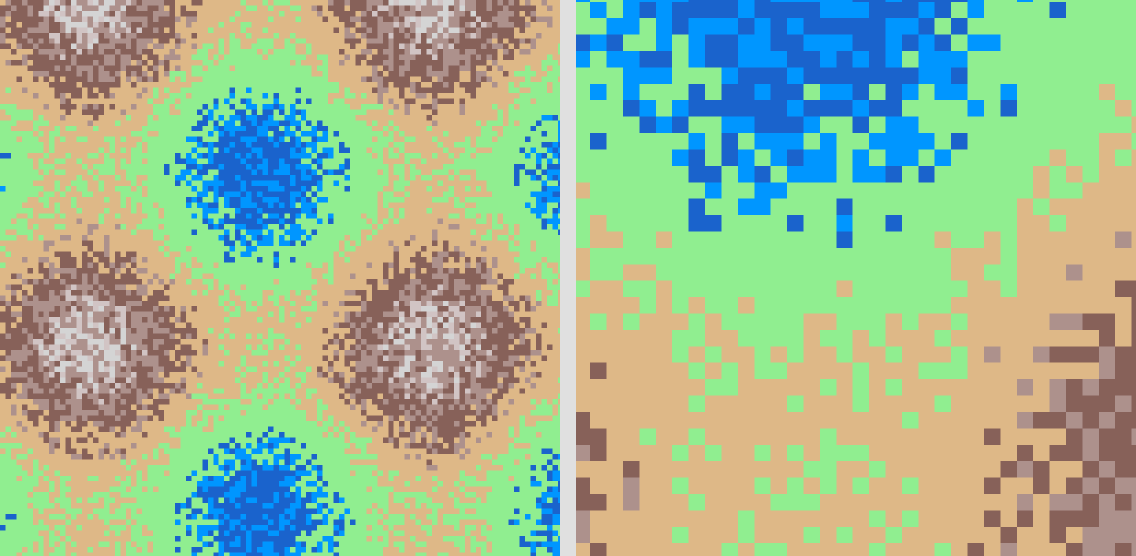
Left: the whole. Right: its middle third, enlarged.
A Shadertoy shader for this pattern:

```glsl
float hash(vec2 p) {
    vec3 q = fract(p.xyx * 0.1031);
    q += dot(q, q.yzx + 33.33);
    return fract((q.x + q.y) * q.z);
}

// Height bands from deep water up to snow
vec3 terrainColor(float height) {
    vec3 deepWater = vec3(0.10, 0.39, 0.80);
    vec3 shallowWater = vec3(0.0, 0.59, 1.0);
    vec3 darkRock = vec3(0.53, 0.38, 0.35);
    vec3 paleRock = vec3(0.68, 0.57, 0.55);

    if (height < -1.82) return deepWater;
    if (height < -1.43) return shallowWater;
    if (height < -1.28) return deepWater;
    if (height < -0.14) return vec3(0.565, 0.933, 0.565);
    if (height < 0.77) return vec3(0.871, 0.722, 0.529);
    if (height < 0.92) return paleRock;
    if (height < 1.48) return darkRock;
    if (height < 1.90) return paleRock;
    if (height < 2.10) return vec3(0.82, 0.77, 0.77);
    return vec3(0.83);
}

// Crossed waves with an independent height jitter in each square tile
vec3 terrain(vec2 position) {
    vec2 tile = floor(position * 102.4);
    float waves = sin(tile.x * 0.1) + cos(tile.y * 0.1);
    return terrainColor(waves + hash(tile + 17.0) - 0.5);
}

void mainImage(out vec4 fragColor, in vec2 fragCoord) {
    // Average four samples per pixel to soften tile edges
    vec3 color = vec3(0.0);
    for (int i = 0; i < 4; i++) {
        vec2 offset = vec2(i % 2, i / 2) * 0.5 - 0.25;
        vec2 samplePoint = fragCoord + offset;
        samplePoint.y = iResolution.y - samplePoint.y;
        color += terrain(samplePoint / iResolution.x);
    }
    fragColor = vec4(color * 0.25, 1.0);
}
```
